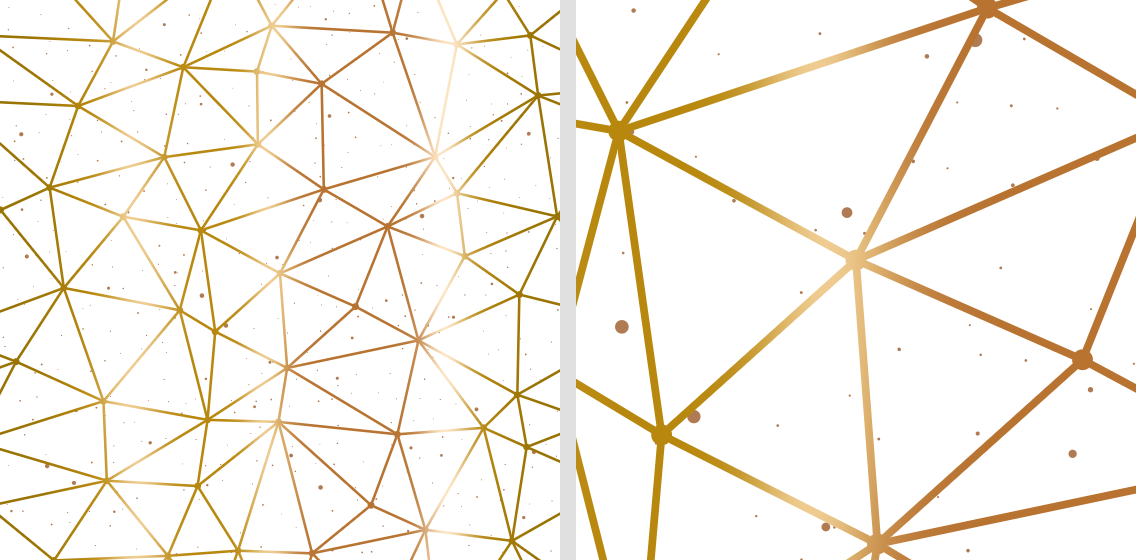
Left: the whole. Right: its middle third, enlarged.
This background is drawn by a WebGL 1 fragment shader. Its source:

```glsl
precision highp float;

uniform vec2 u_resolution;

const float NET_CELLS = 6.7;
const float NET_ANGLE = 0.42;
const float LINE_HALF_WIDTH = 0.0023;
const float NODE_RADIUS = 0.0062;

vec2 hash2(vec2 p) {
  vec2 q = vec2(dot(p, vec2(127.1, 311.7)), dot(p, vec2(269.5, 183.3)));
  return fract(sin(q) * 43758.5);
}

float gradientDot(vec2 corner, vec2 p) {
  return dot(hash2(corner) * 2.0 - 1.0, p - corner);
}

float gradientNoise(vec2 p) {
  vec2 i = floor(p);
  vec2 f = fract(p);
  vec2 w = f * f * (3.0 - 2.0 * f);
  float low = mix(gradientDot(i, p), gradientDot(i + vec2(1.0, 0.0), p), w.x);
  float high = mix(gradientDot(i + vec2(0.0, 1.0), p), gradientDot(i + 1.0, p), w.x);
  return mix(low, high, w.y);
}

float segmentDistance(vec2 p, vec2 a, vec2 b) {
  vec2 ab = b - a;
  float t = clamp(dot(p - a, ab) / dot(ab, ab), 0.0, 1.0);
  return length(p - a - ab * t);
}

float coverage(float dist, float pixel) {
  return clamp(0.5 - dist / pixel, 0.0, 1.0);
}

vec2 netNode(vec2 cell) {
  return cell + 0.5 + (hash2(cell + 17.0) - 0.5) * 0.74;
}

// Signed distance to a triangulated jittered lattice, in canvas units
float networkDistance(vec2 p, float cells, float angle, float halfWidth, float radius) {
  float c = cos(angle);
  float s = sin(angle);
  vec2 q = mat2(c, s, -s, c) * p * cells;
  vec2 base = floor(q);
  float lines = 10.0;
  float nodes = 10.0;
  for (int y = -1; y <= 1; y++) {
    for (int x = -1; x <= 1; x++) {
      vec2 cell = base + vec2(float(x), float(y));
      vec2 a = netNode(cell);
      vec2 b = netNode(cell + vec2(1.0, 0.0));
      vec2 d = netNode(cell + vec2(0.0, 1.0));
      vec2 e = netNode(cell + 1.0);
      // The shorter diagonal splits each quad into two triangles
      float diagonal = distance(a, e) < distance(b, d)
        ? segmentDistance(q, a, e) : segmentDistance(q, b, d);
      float sides = min(segmentDistance(q, a, b), segmentDistance(q, a, d));
      lines = min(lines, min(sides, diagonal));
      nodes = min(nodes, distance(q, a));
    }
  }
  return min(lines / cells - halfWidth, nodes / cells - radius);
}

// One dot per occupied cell, with more small dots than large ones
float speckles(vec2 p, float cells, vec2 radii, float density, float pixel) {
  vec2 q = p * cells;
  vec2 cell = floor(q);
  vec2 center = cell + 0.06 + 0.88 * hash2(cell + cells);
  vec2 pick = hash2(cell + cells * 3.0 + 5.0);
  float radius = mix(radii.x, radii.y, pick.x * pick.x);
  float dist = distance(q, center) / cells - radius;
  return coverage(dist, pixel) * step(pick.y, density);
}

float sheen(float x, float center, float width) {
  float t = (x - center) / width;
  return exp(-t * t);
}

// Gold at both sides, copper right of the middle, pale bands between
vec3 metalColor(float x) {
  vec3 darkGold = vec3(0.60, 0.45, 0.01);
  vec3 gold = vec3(0.72, 0.53, 0.05);
  vec3 copper = vec3(0.72, 0.45, 0.19);
  vec3 peach = vec3(0.96, 0.83, 0.62);
  vec3 cream = vec3(0.99, 0.90, 0.77);
  vec3 color = mix(gold, darkGold, smoothstep(0.32, 0.48, abs(x - 0.5)));
  float copperPart = smoothstep(0.45, 0.55, x) * (1.0 - smoothstep(0.77, 0.83, x));
  color = mix(color, copper, copperPart);
  color = mix(color, peach, 0.9 * sheen(x, 0.24, 0.05));
  color = mix(color, peach, 0.9 * sheen(x, 0.485, 0.042));
  return mix(color, cream, sheen(x, 0.795, 0.047));
}

void main() {
  vec2 p = gl_FragCoord.xy / u_resolution.y;
  float across = gl_FragCoord.x / u_resolution.x;
  float pixel = 1.0 / u_resolution.y;

  // White ground with copper dust
  vec3 color = vec3(1.0);
  float dust = speckles(p, 26.0, vec2(0.0006, 0.0016), 0.6, pixel);
  dust = max(dust, speckles(p, 9.0, vec2(0.002, 0.0042), 0.6, pixel));
  color = mix(color, vec3(0.69, 0.48, 0.32), dust);

  // Metallic network
  float shift = 0.035 * gradientNoise(p * 5.0);
  float net = networkDistance(p, NET_CELLS, NET_ANGLE, LINE_HALF_WIDTH, NODE_RADIUS);
  color = mix(color, metalColor(across + shift), coverage(net, pixel));

  gl_FragColor = vec4(color, 1.0);
}
```
